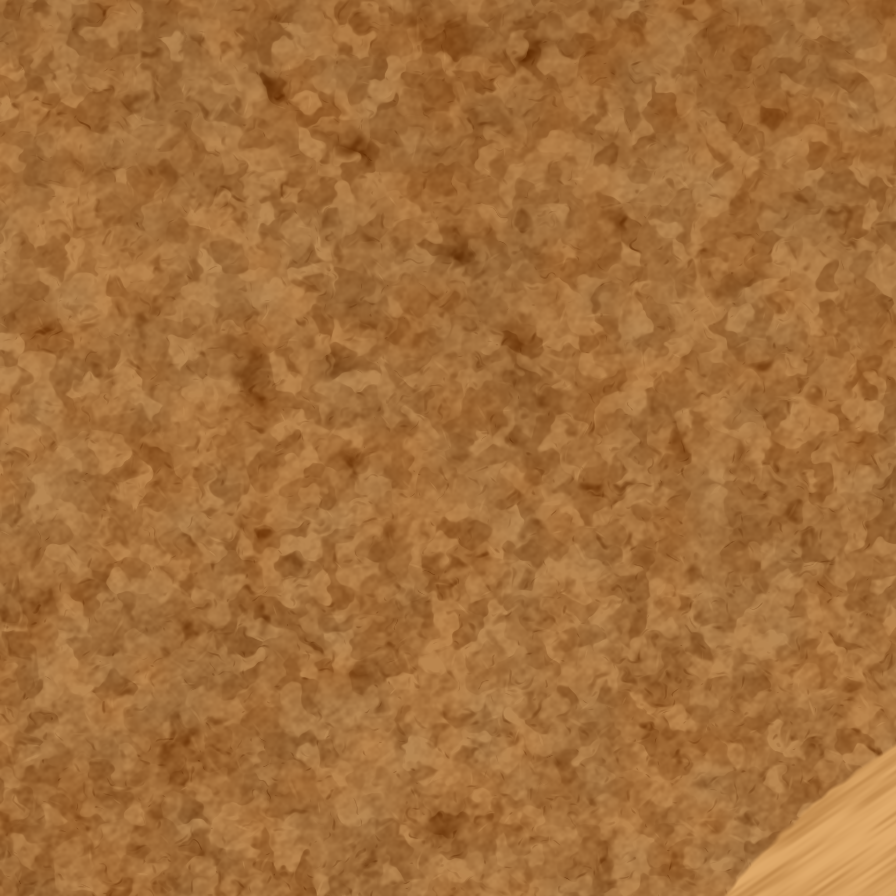
This texture is drawn by a three.js fragment shader. Its source:

```glsl
// Loose brown wood shavings with dark crevices and a pale wooden board in the lower right corner.
varying vec2 vUv;

#define PIT_COLOR vec3(0.46, 0.25, 0.07)
#define CHIP_COLOR vec3(0.685, 0.482, 0.272)
#define BOARD_DARK vec3(0.72, 0.50, 0.26)
#define BOARD_LIGHT vec3(0.88, 0.67, 0.42)
#define BASE_TONE 0.83
#define CHIP_SCALE 48.0
#define CHIP_CONTRAST 0.62
#define PIT_SCALE 31.0
#define PIT_DEPTH 0.55
#define HOLLOW_SCALE 9.0
#define HOLLOW_DEPTH 0.75
#define EDGE_SOFTNESS 0.003

float hash(vec2 p) {
  return fract(sin(dot(p, vec2(127.1, 311.7))) * 43758.55);
}

vec2 hash2(vec2 p) {
  return vec2(hash(p), hash(p + 57.3));
}

float noise(vec2 p) {
  vec2 i = floor(p), f = fract(p);
  f = f * f * (3.0 - 2.0 * f);
  return mix(mix(hash(i), hash(i + vec2(1.0, 0.0)), f.x),
             mix(hash(i + vec2(0.0, 1.0)), hash(i + 1.0), f.x), f.y);
}

vec2 rotate(vec2 p, float angle) {
  float c = cos(angle), s = sin(angle);
  return vec2(c * p.x + s * p.y, c * p.y - s * p.x);
}

// Offset from a jittered cell point, turned at random and squeezed to a flake
vec2 flakeOffset(vec2 p, vec2 cell, float stretch) {
  vec2 center = cell + 0.5 + 0.8 * (hash2(cell) - 0.5);
  return rotate(p - center, 6.283 * hash(cell + 13.7)) * vec2(1.0, stretch);
}

// Soft cellular noise: every flake has its own tone
float chips(vec2 p, float stretch) {
  float sum = 0.0, total = 0.0;
  for (int y = -1; y <= 1; y++) {
    for (int x = -1; x <= 1; x++) {
      vec2 cell = floor(p) + vec2(float(x), float(y));
      vec2 q = flakeOffset(p, cell, stretch);
      float weight = exp(-9.0 * dot(q, q)) + 0.00001;
      sum += weight * hash(cell + 31.9);
      total += weight;
    }
  }
  return sum / total;
}

// Scattered soft flakes of varying size and strength
float flakes(vec2 p, float stretch, float density) {
  float cover = 0.0;
  for (int y = -1; y <= 1; y++) {
    for (int x = -1; x <= 1; x++) {
      vec2 cell = floor(p) + vec2(float(x), float(y));
      float pick = hash(cell + 71.3);
      float size = mix(0.22, 0.6, hash(cell + 5.1));
      float shape = 1.0 - smoothstep(0.15 * size, size, length(flakeOffset(p, cell, stretch)));
      cover = max(cover, shape * step(pick, density) * mix(1.0, 0.45, pick / density));
    }
  }
  return cover;
}

vec3 shavings(vec2 p) {
  // Ragged outlines from two sizes of warp
  vec2 warp = vec2(noise(p * 55.0), noise(p * 55.0 + 19.0)) - 0.5;
  vec2 fray = vec2(noise(p * 120.0 + 7.0), noise(p * 120.0 + 43.0)) - 0.5;
  vec2 q = p + 0.016 * warp + 0.008 * fray;

  float cluster = smoothstep(0.15, 0.75, noise(p * 11.0 + 3.0));
  float broad = 0.6 * noise(p * 4.0 + 8.0) + 0.4 * noise(p * 14.0) - 0.5;
  float crispness = mix(1.15, 0.8, p.y);

  // Chips and fine dust
  float tone = BASE_TONE + 0.32 * broad - 0.07 * smoothstep(0.5, 1.0, p.y);
  tone += CHIP_CONTRAST * (chips(q * CHIP_SCALE, 1.6) - 0.5);
  tone += 0.32 * crispness * (noise(rotate(p, 0.6) * vec2(130.0, 170.0)) - 0.5);
  tone += 0.16 * crispness * (noise(p * 250.0) - 0.5);

  // Pale fibres
  tone += 0.22 * crispness * flakes((p + 0.006 * warp) * 36.0 + 11.0, 5.0, 0.4);

  // Crevices, from fine cracks to deep hollows
  tone -= 0.32 * crispness * flakes(q * 66.0 + 23.0, 2.4, 0.4);
  tone -= PIT_DEPTH * mix(0.4, 1.0, cluster) * flakes(q * PIT_SCALE, 2.0, 0.42);
  float hollow = flakes((q + 0.012 * warp) * HOLLOW_SCALE + 4.0, 2.1, 0.35);
  tone -= HOLLOW_DEPTH * hollow * mix(0.35, 1.0, noise(p * 60.0 + 29.0));

  vec3 color = mix(PIT_COLOR, CHIP_COLOR, clamp(tone, -0.35, 1.2));
  float warmth = noise(p * 24.0 + 61.0) - 0.5;
  return color + warmth * vec3(0.02, -0.012, -0.03);
}

// Board with long grain lines
vec3 board(vec2 p) {
  vec2 q = rotate(p, 0.60);
  float grain = 0.6 * noise(q * vec2(9.0, 150.0)) + 0.4 * noise(q * vec2(22.0, 260.0) + 5.0);
  return mix(BOARD_DARK, BOARD_LIGHT, smoothstep(0.0, 0.95, grain + 0.12));
}

void main() {
  // Bowed board edge: distance across it, position along it
  vec2 q = rotate(vUv - vec2(0.81, 0.0), 0.721);
  float along = q.x / 0.126 - 1.0;
  float inside = 0.012 * (1.0 - along * along) - q.y + 0.004 * (noise(vUv * 70.0) - 0.5);
  float cover = smoothstep(-EDGE_SOFTNESS, EDGE_SOFTNESS, inside);
  gl_FragColor = vec4(mix(shavings(vUv), board(vUv), cover), 1.0);
}
```
